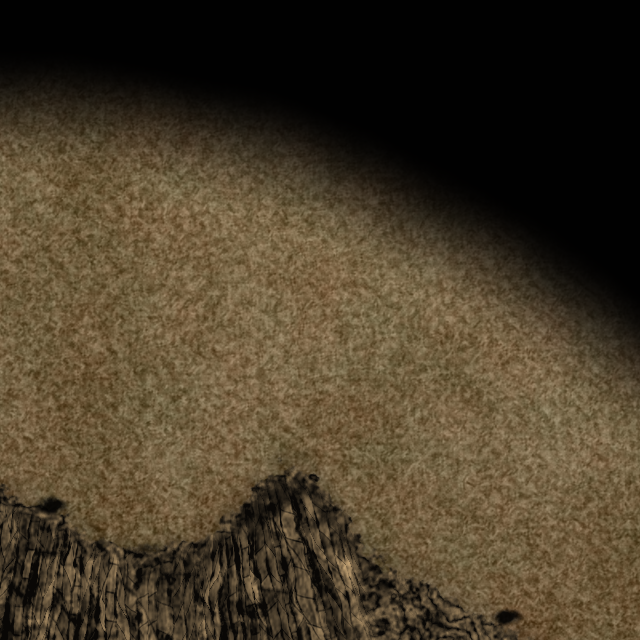
Reproduce this background procedurally as a WebGL 2 fragment shader.

```glsl
#version 300 es
precision highp float;

uniform vec2 u_resolution;
out vec4 fragColor;

float hash(vec2 p) {
    return fract(sin(dot(p, vec2(127.1, 311.7))) * 43758.5453);
}

float noise(vec2 p) {
    vec2 i = floor(p), f = fract(p);
    f = f * f * (3.0 - 2.0 * f);
    return mix(mix(hash(i), hash(i + vec2(1, 0)), f.x),
               mix(hash(i + vec2(0, 1)), hash(i + vec2(1, 1)), f.x), f.y);
}

float fbm(vec2 p) {
    float sum = 0.0, amp = 0.5;
    for (int i = 0; i < 4; i++) {
        sum += amp * noise(p);
        p = mat2(1.6, 1.2, -1.2, 1.6) * p + 7.3;
        amp *= 0.5;
    }
    return sum / 0.9375;
}

float spot(vec2 p, vec2 center, vec2 radius) {
    vec2 q = (p - center) / radius;
    return exp(-dot(q, q));
}

// Height of the rock: a shoulder at the left, a peak, a falling slope
float rockHeight(float x) {
    float peakX = (x - 0.47) / (x < 0.47 ? 0.12 : 0.08);
    return 0.14 + 0.09 * exp(-x * x / 0.017) + 0.125 * exp(-peakX * peakX)
        - 0.2 * smoothstep(0.5, 1.0, x);
}

// Mottled sandy ground with fine grain
vec3 groundColor(vec2 p) {
    vec2 q = mat2(0.8, 0.6, -0.6, 0.8) * p;
    q += 0.006 * vec2(noise(p * 60.0), noise(p * 60.0 + 31.0));
    float clouds = fbm(p * 7.0 + 3.0) - 0.5;
    float grain = 0.13 * (noise(q * vec2(115, 150)) - 0.5)
        + 0.18 * (noise(q.yx * vec2(230, 270) + 40.0) - 0.5)
        + 0.09 * (noise(p * 400.0 + 9.0) - 0.5);
    float light = 0.98 + 0.06 * spot(p, vec2(0.42, 0.6), vec2(0.4, 0.25));
    vec3 color = vec3(0.447, 0.37, 0.25) * light + 0.14 * clouds + grain;
    float tint = fbm(p * 14.0 + 21.0) + 0.4 * noise(p * 100.0) - 0.7;
    return color + tint * vec3(0.045, -0.015, -0.01);
}

// Splintered slabs, leaning with the slope of the rock
vec3 rockColor(vec2 p, float depth) {
    float lean = 0.25 * smoothstep(0.3, 0.45, p.x) - 0.2 * (1.0 - smoothstep(0.05, 0.25, p.x));
    float warp = fbm(p * vec2(30, 16)) - 0.5;
    float across = p.x + p.y * lean + 0.018 * warp;
    float crumble = fbm(p * 65.0 + 3.0 * warp);

    // Two sizes of splinter, each snapped off along slanted ends
    float shade = 0.27, scale = 24.0;
    for (int i = 0; i < 2; i++) {
        float column = across * scale + 0.9 * noise(vec2(across * scale * 0.4, 2.0));
        float id = floor(column), local = fract(column);
        float tilt = 2.0 * hash(vec2(id, 8.0)) - 1.0;
        float broken = p.y * scale * 0.36 + 5.0 * hash(vec2(id, 3.0)) + tilt * local;
        float slab = hash(vec2(id, floor(broken)));
        float side = min(local, 1.0 - local) + 0.35 * (crumble - 0.5);
        float gap = (1.0 - smoothstep(0.0, 0.16, side)) * (0.4 + 0.6 * hash(vec2(id, 6.0)));
        float end = min(fract(broken), 1.0 - fract(broken));
        shade += 0.19 * (slab - 0.5) + 0.06 * (local - 0.5);
        shade *= (1.0 - 0.8 * gap) * (1.0 - 0.5 * (1.0 - smoothstep(0.0, 0.06, end)));
        scale *= 2.6;
    }
    float fibres = noise(vec2(across * 260.0, p.y * 28.0)) - 0.5;
    shade += 0.2 * fibres + 0.16 * (noise(p * vec2(300, 170)) - 0.5) + 0.25 * (crumble - 0.5);

    // Crumpled rim and the folded right-hand slope
    float folds = abs(sin(16.0 * fbm(p * 17.0 + 8.0) + depth * 70.0));
    float crumpled = 0.02 + 0.6 * crumble * folds + 0.35 * (noise(p * 190.0) - 0.5);
    float loose = max(1.0 - smoothstep(0.01, 0.05, depth), smoothstep(0.53, 0.6, p.x));
    shade = mix(shade, crumpled, 0.8 * loose);

    // Dark arch under the peak, with a pale ridge outside it
    float peak = spot(p, vec2(0.45, 0.18), vec2(0.13, 0.12));
    float arch = exp(-pow((depth - 0.035 + 0.04 * warp) / 0.018, 2.0));
    shade *= 1.0 - 0.7 * arch * peak;
    float ridge = p.x - 0.575 + 0.3 * p.y + 0.04 * warp;
    shade += 0.25 * crumble * exp(-ridge * ridge / 0.00015) * smoothstep(0.26, 0.2, p.y);
    return max(shade, 0.03) * vec3(1.13, 0.94, 0.67);
}

void main() {
    vec2 p = gl_FragCoord.xy / u_resolution;
    vec3 color = groundColor(p);

    // Rock with a ragged top that fades softly into the ground
    float ragged = 0.045 * (fbm(p * 22.0) - 0.5) + 0.04 * (fbm(p * 75.0) - 0.5);
    float depth = rockHeight(p.x) + ragged - p.y;
    color *= 1.0 - 0.12 * smoothstep(-0.04, 0.0, depth);
    color = mix(color, rockColor(p, max(depth, 0.0)), smoothstep(-0.004, 0.01, depth));

    // Dark hollows along the rim
    float hollows = spot(p, vec2(0.08, 0.21), vec2(0.025, 0.015))
        + 0.7 * spot(p, vec2(0.235, 0.143), vec2(0.03, 0.01))
        + 0.7 * spot(p, vec2(0.605, 0.088), vec2(0.02, 0.011))
        + spot(p, vec2(0.79, 0.036), vec2(0.026, 0.014));
    color *= 1.0 - 0.9 * smoothstep(0.25, 0.9, hollows * (0.4 + 1.2 * fbm(p * 75.0)));

    // Curved shadow over the upper right
    float slope = 0.78 * p.x;
    float shadow = (p.y - 0.857 + 0.39 * p.x * p.x) / sqrt(1.0 + slope * slope);
    shadow += 0.02 * (fbm(p * 9.0) - 0.5);
    float lit = 1.0 - smoothstep(-0.14, 0.07, shadow);
    color = mix(vec3(0.004, 0.003, 0.003), color, lit);

    fragColor = vec4(clamp(color, 0.0, 1.0), 1.0);
}
```
